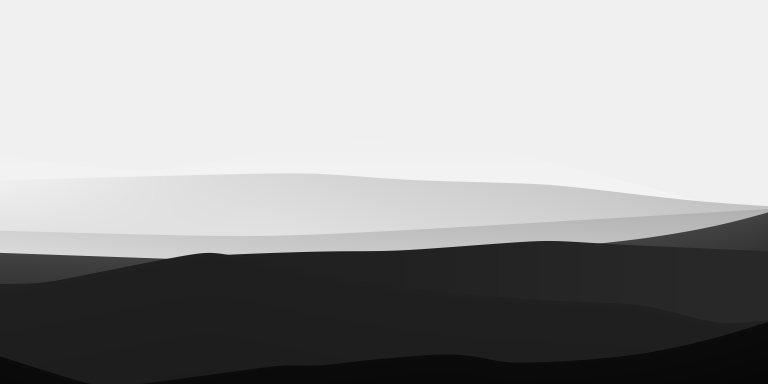
A Shadertoy shader for this background:

```glsl
#define SKY_TONE 0.943
#define HAZE_TONE 0.951
#define MIST_TONE 0.942
#define PALE_TONE 0.845
#define SILVER_TONE 0.820
#define SLATE_TONE 0.260
#define COAL_TONE 0.128
#define SOOT_TONE 0.124
#define INK_TONE 0.042

// Rounded hinge: 0 left of the centre, unit slope to its right
float bend(float x, float centre, float radius) {
    float d = x - centre;
    return 0.5 * (d + sqrt(d * d + radius * radius));
}

// Ridge heights, from the farthest to the nearest
float hazeRidge(float x) {
    return 0.591 - 0.13 * x + 0.34 * bend(x, 0.39, 0.10)
        - 0.355 * bend(x, 0.95, 0.06) - 0.125 * bend(x, 1.38, 0.10);
}

float paleRidge(float x) {
    return 0.531 + 0.027 * x - 0.127 * bend(x, 0.82, 0.10)
        + 0.079 * bend(x, 1.05, 0.10) - 0.104 * bend(x, 1.43, 0.08)
        + 0.065 * bend(x, 1.82, 0.10);
}

float silverRidge(float x) {
    return 0.398 - 0.03 * x + 0.09 * bend(x, 0.70, 0.20);
}

float slateRidge(float x) {
    return 0.341 - 0.036 * x + 0.136 * bend(x, 0.98, 0.10)
        + 0.06 * bend(x, 1.67, 0.08) + 0.07 * bend(x, 1.82, 0.08)
        + 0.06 * bend(x, 1.92, 0.06);
}

float coalRidge(float x) {
    return 0.26 + 0.17 * bend(x, 0.10, 0.04) - 0.137 * bend(x, 0.55, 0.05)
        - 0.05 * bend(x, 0.86, 0.08) + 0.097 * bend(x, 1.02, 0.08)
        - 0.165 * bend(x, 1.43, 0.06) + 0.04 * bend(x, 1.57, 0.08);
}

float sootRidge(float x) {
    return 0.2396 + 0.2 * x - 0.425 * bend(x, 0.547, 0.04)
        + 0.085 * bend(x, 0.90, 0.10) + 0.073 * bend(x, 1.15, 0.10)
        + 0.047 * bend(x, 1.46, 0.10) - 0.28 * bend(x, 1.68, 0.06)
        + 0.30 * bend(x, 1.86, 0.04) + 0.12 * bend(x, 1.92, 0.04);
}

float inkRidge(float x) {
    float leftSlope = 0.071 - 0.32 * x + 0.46 * bend(x, 0.27, 0.04);
    float knolls = -0.20 * bend(x, 0.74, 0.04) + 0.20 * bend(x, 0.83, 0.04)
        - 0.05 * bend(x, 0.94, 0.04) - 0.09 * bend(x, 1.14, 0.04)
        - 0.26 * bend(x, 1.22, 0.05) + 0.28 * bend(x, 1.32, 0.03);
    float rightRise = 0.08 * bend(x, 1.50, 0.10) + 0.12 * bend(x, 1.68, 0.08)
        + 0.10 * bend(x, 1.85, 0.08);
    return leftSlope + knolls + rightRise;
}

// Cover everything below a ridge, with a one-pixel soft edge
void paint(inout float tone, float depth, float layerTone) {
    tone = mix(tone, layerTone, clamp(depth * iResolution.y + 0.5, 0.0, 1.0));
}

void mainImage(out vec4 fragColor, in vec2 fragCoord) {
    vec2 p = fragCoord / iResolution.xy * vec2(2.0, 1.0);
    float tone = SKY_TONE;

    // Distant haze, brighter towards its foot
    float depth = hazeRidge(p.x) - p.y;
    paint(tone, depth, mix(HAZE_TONE, SKY_TONE - 0.004, smoothstep(0.53, 0.65, p.y)));

    // Pale hills, dissolving into mist on the left
    depth = paleRidge(p.x) - p.y;
    float clearing = smoothstep(-0.1, 0.8, p.x);
    float pale = mix(MIST_TONE, PALE_TONE, clearing) - 0.065 * max(p.x - 0.7, 0.0);
    paint(tone, depth, pale + mix(-0.4, 0.25, clearing) * max(depth, 0.0));

    depth = silverRidge(p.x) - p.y;
    paint(tone, depth, SILVER_TONE - 0.065 * p.x + 0.6 * max(depth, 0.0));

    // Dark foreground hills
    depth = slateRidge(p.x) - p.y;
    paint(tone, depth, SLATE_TONE - 0.6 * max(depth, 0.0));

    depth = coalRidge(p.x) - p.y;
    paint(tone, depth, COAL_TONE + 0.03 * smoothstep(0.8, 2.0, p.x));

    depth = sootRidge(p.x) - p.y;
    paint(tone, depth, SOOT_TONE - 0.04 * max(depth, 0.0));

    depth = inkRidge(p.x) - p.y;
    paint(tone, depth, INK_TONE - 0.1 * max(depth, 0.0));

    fragColor = vec4(vec3(tone), 1.0);
}
```
